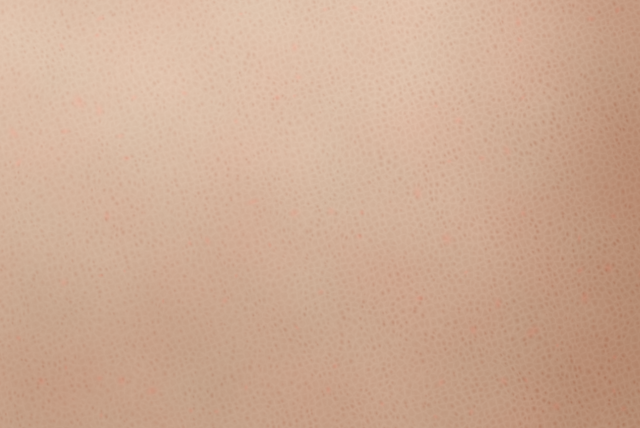
This texture is drawn by a WebGL 2 fragment shader. Its source:

```glsl
#version 300 es
precision highp float;
// Softly lit bare skin with fine pores, faint ridges and pink mottling.

#define PORE_DENSITY 66.0
#define PORE_RADIUS 0.21
#define PORE_DEPTH 0.20
#define RIDGE_GAIN 0.055
#define GRAIN_GAIN 0.05
#define MOTTLE_GAIN 0.07
#define SPOT_DENSITY 15.0
#define SPOT_SHARE 0.20
#define SHADE_COLOR vec3(0.66, 0.49, 0.385)
#define LIGHT_COLOR vec3(0.89, 0.78, 0.695)
#define FLUSH_COLOR vec3(0.020, -0.022, -0.020)

uniform vec2 u_resolution;
out vec4 fragColor;

vec2 hash2(vec2 cell) {
  vec3 q = fract(cell.xyx * vec3(0.1031, 0.1030, 0.0973));
  q += dot(q, q.yzx + 33.33);
  return fract((q.xx + q.yz) * q.zy);
}

float cornerSlope(vec2 cell, vec2 offset) {
  float angle = 6.2832 * hash2(cell).x;
  return dot(vec2(cos(angle), sin(angle)), offset);
}

// Gradient noise, roughly -0.7 to 0.7
float gradientNoise(vec2 p) {
  vec2 i = floor(p), f = fract(p);
  vec2 w = f * f * f * (f * (f * 6.0 - 15.0) + 10.0);
  vec2 e = vec2(0.0, 1.0);
  float low = mix(cornerSlope(i, f), cornerSlope(i + e.yx, f - e.yx), w.x);
  float high = mix(cornerSlope(i + e, f - e), cornerSlope(i + 1.0, f - 1.0), w.x);
  return mix(low, high, w.y);
}

float fractalNoise(vec2 p) {
  float sum = 0.0, gain = 1.0;
  for (int octave = 0; octave < 4; octave++) {
    sum += gain * gradientNoise(p);
    p = mat2(1.6, 1.2, -1.2, 1.6) * p + 17.3;
    gain *= 0.5;
  }
  return sum;
}

// x: pore darkness, y: height of the ridges between pores
vec2 poreField(vec2 p) {
  vec2 i = floor(p), f = fract(p);
  float pits = 0.0, nearest = 8.0, second = 8.0;
  for (int y = -1; y <= 1; y++) {
    for (int x = -1; x <= 1; x++) {
      vec2 cell = vec2(x, y);
      vec2 d = cell + 0.15 + 0.7 * hash2(i + cell) - f;
      vec2 traits = hash2(i + cell + 71.0);
      float dist = length(d);
      second = min(second, max(nearest, dist));
      nearest = min(nearest, dist);
      d.y *= 0.75;
      float radius = PORE_RADIUS * mix(0.75, 1.25, traits.x);
      pits += mix(0.15, 1.0, traits.y * traits.y) * exp(-dot(d, d) / (radius * radius));
    }
  }
  return vec2(pits, 1.0 - smoothstep(0.0, 0.5, second - nearest));
}

// Sparse reddish marks
float flushSpots(vec2 p) {
  vec2 i = floor(p), f = fract(p);
  vec2 traits = hash2(i + 213.0);
  vec2 d = f - 0.25 - 0.5 * hash2(i + 129.0);
  float radius = mix(0.06, 0.15, traits.y);
  return step(traits.x, SPOT_SHARE) * exp(-dot(d, d) / (radius * radius));
}

// Broad light: bright upper left, shadow rolling off to the right
float bodyTone(vec2 p) {
  float tone = mix(0.47, 0.91, smoothstep(0.0, 0.98, p.y));
  tone -= mix(0.26, 0.42, p.y) * smoothstep(0.9, 1.52, p.x);
  vec2 hollow = (p - vec2(1.54, 0.66)) / vec2(0.22, 0.34);
  vec2 glow = (p - vec2(0.30, 0.76)) / vec2(0.38, 0.20);
  return tone - 0.20 * exp(-dot(hollow, hollow)) + 0.05 * exp(-dot(glow, glow));
}

void main() {
  vec2 p = gl_FragCoord.xy / u_resolution.y;
  float side = smoothstep(0.2, 1.4, p.x);

  // Slightly tilted, warped pore lattice
  vec2 warp = vec2(gradientNoise(p * 9.0), gradientNoise(p * 9.0 + 40.0));
  vec2 lattice = mat2(0.94, -0.34, 0.34, 0.94) * (p + 0.012 * warp);
  vec2 pores = poreField(lattice * PORE_DENSITY);
  float patches = 0.85 + 0.6 * gradientNoise(p * 6.0 + 8.0);

  // Relief and mottling over the broad light
  float mottle = fractalNoise(p * 3.5 + 5.0);
  float tone = bodyTone(p) + MOTTLE_GAIN * mottle;
  tone -= PORE_DEPTH * patches * mix(0.75, 1.0, side) * pores.x;
  tone += RIDGE_GAIN * mix(0.7, 1.2, side) * pores.y;
  tone += GRAIN_GAIN * fractalNoise(p * 85.0);

  // Skin colour with pink flush
  vec3 color = mix(SHADE_COLOR, LIGHT_COLOR, tone);
  float spots = flushSpots(p * SPOT_DENSITY + 0.5 * warp);
  float flush = 0.8 * fractalNoise(p * 4.5 + 31.0) + 0.35 * side;
  color += FLUSH_COLOR * (0.6 * flush + 1.4 * spots + 0.5 * pores.x);
  fragColor = vec4(clamp(color, 0.0, 1.0), 1.0);
}
```
